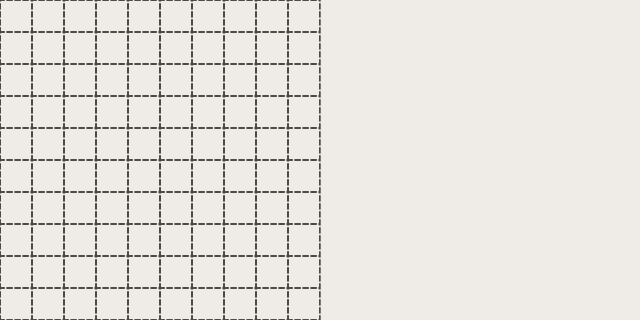
A WebGL 2 fragment shader for this pattern:

```glsl
#version 300 es
precision highp float;
// Square grid of dashed ink lines filling the left half of a pale sheet.

uniform vec2 u_resolution;
out vec4 fragColor;

// Lengths are in units of the canvas height.
const vec3 PAPER = vec3(0.937, 0.925, 0.906);
const vec3 INK = vec3(0.05, 0.045, 0.04);
const float CELL = 0.1;             // grid spacing
const float LINE_WIDTH = 0.0045;
const float DASHES_PER_CELL = 4.0;
const float DASH_FILL = 0.8;        // inked share of each dash period
const float DASH_LEAD = 0.2;        // share of a period inked before a crossing
const float GRID_EXTENT = 1.0;      // side of the square grid

// Box-filtered coverage of a shape from its signed distance.
float coverage(float dist, float pixel) {
    return clamp(0.5 - dist / pixel, 0.0, 1.0);
}

// Signed distance to the nearest grid line, per axis.
vec2 lineDistance(vec2 p) {
    vec2 offset = p - CELL * round(p / CELL);
    return abs(offset) - 0.5 * LINE_WIDTH;
}

// Signed distance to the nearest dash, measured along each axis.
vec2 dashDistance(vec2 p) {
    float period = CELL / DASHES_PER_CELL;
    vec2 phase = p / period + DASH_LEAD - 0.5 * DASH_FILL;
    vec2 offset = phase - round(phase);
    return (abs(offset) - 0.5 * DASH_FILL) * period;
}

void main() {
    float pixel = 1.0 / u_resolution.y;
    vec2 p = gl_FragCoord.xy * pixel;

    vec2 line = lineDistance(p);
    vec2 dash = dashDistance(p);

    // Vertical lines are dashed along y, horizontal lines along x.
    float vertical = coverage(line.x, pixel) * coverage(dash.y, pixel);
    float horizontal = coverage(line.y, pixel) * coverage(dash.x, pixel);
    float ink = max(vertical, horizontal);

    // Keep the full width of the closing line, then leave the sheet blank.
    ink *= coverage(p.x - GRID_EXTENT - 0.5 * LINE_WIDTH, pixel);

    fragColor = vec4(mix(PAPER, INK, ink), 1.0);
}
```
